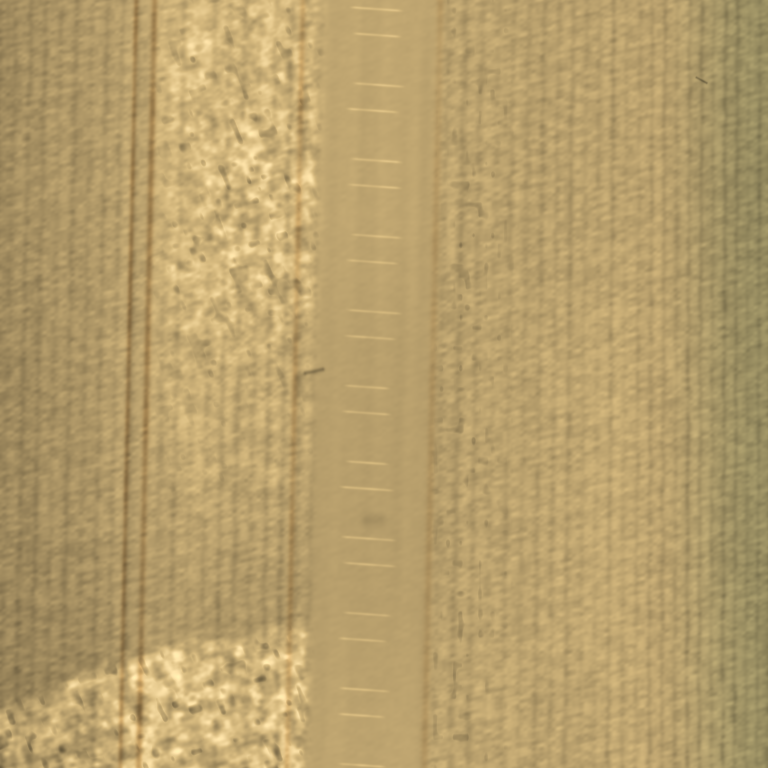
A Shadertoy shader for this texture:

```glsl
// Sunlit tan ribbed surface with a smooth vertical band of paired pale rungs.
// Leaning ribs and grooves, fine woven grain and rough bright patches of value
// noise are summed into one shade, which then scales the base tan colour.

const vec3 TAN = vec3(0.74, 0.64, 0.435);
const vec3 GREEN_TINT = vec3(0.95, 1.02, 1.03);
const vec3 GROOVE_TINT = vec3(1.0, 0.93, 0.84);
const float LEAN = 0.021;            // sideways drift of the lines over the height
const float BAND_LEFT = 0.408;
const float BAND_RIGHT = 0.562;
const float LEFT_RIBS = 50.0;        // ribs per canvas width
const float RIB_DEPTH = 0.10;
const float GRAIN = 0.21;
const float ROUGHNESS = 0.62;
const float RUNG_PERIOD = 0.0986;
const float RUNG_GLOW = 0.16;

float hash(vec2 p) {
    return fract(sin(dot(p, vec2(127.1, 311.7))) * 43758.5453);
}

float noise(vec2 p) {
    vec2 i = floor(p), f = fract(p);
    f = f * f * (3.0 - 2.0 * f);
    return mix(mix(hash(i), hash(i + vec2(1, 0)), f.x),
               mix(hash(i + vec2(0, 1)), hash(i + vec2(1, 1)), f.x), f.y);
}

float bell(float d, float width) {
    return exp(-d * d / (width * width));
}

// Broad light across the canvas, darker towards both sides
float illumination(vec2 p) {
    float light = mix(0.85, 1.03, smoothstep(-0.02, 0.27, p.x));
    light -= 0.04 * smoothstep(0.33, 0.45, p.x);
    light -= 0.17 * smoothstep(0.83, 1.03, p.x);
    return light + 0.05 * (noise(p * 4.0 + 7.0) - 0.5);
}

// Thin dark rib lines with uneven strength, broken along their length
float ribs(float u, float y) {
    float d = u - BAND_RIGHT;
    float phase = d > 0.0 ? 42.0 * d + 31.0 * d * d : LEFT_RIBS * u;
    phase += 0.16 * (noise(vec2(phase * 0.5, y * 45.0)) - 0.5);
    float id = floor(phase);
    float strength = 0.4 + 0.6 * hash(vec2(id, 3.0));
    strength *= 0.55 + 0.9 * noise(vec2(id * 7.3, y * 55.0));
    return strength * bell(fract(phase) - 0.5, 0.23);
}

// Woven grain: short strokes, slightly tilted
float grain(vec2 p) {
    vec2 q = vec2(p.x, p.y - 0.22 * p.x);
    return 0.65 * noise(q * vec2(85, 175)) + 0.35 * noise(q * vec2(190, 240)) - 0.5;
}

// Crumbly relief: bright blotches with dark diagonal pores
float crumble(vec2 p) {
    vec2 q = vec2(p.x + 0.4 * p.y, p.y - 0.3 * p.x);
    float blotch = 0.6 * noise(q * 62.0) + 0.4 * noise(q * 125.0 + 9.0) - 0.46;
    float pore = smoothstep(0.68, 0.95, noise(q * vec2(100, 72) + 31.0));
    return blotch - 0.38 * pore;
}

// One row of rungs repeated up the smooth band
float rungs(vec2 p, float u, float offset) {
    float s = (p.y + 0.07 * (p.x - 0.48) - offset) / RUNG_PERIOD + 0.5;
    float id = floor(s);
    float start = 0.446 + 0.012 * hash(vec2(id, offset));
    float end = 0.505 + 0.014 * hash(vec2(offset, id));
    float span = smoothstep(start - 0.006, start + 0.006, u)
               * (1.0 - smoothstep(end - 0.006, end + 0.006, u));
    float strength = 0.6 + 0.4 * noise(vec2(u * 60.0, id * 5.0));
    return span * strength * bell((fract(s) - 0.5) * RUNG_PERIOD, 0.0019);
}

float fleck(vec2 p, vec2 a, vec2 b, float width) {
    vec2 ab = b - a;
    float t = clamp(dot(p - a, ab) / dot(ab, ab), 0.0, 1.0);
    return bell(length(p - a - ab * t), width);
}

void mainImage(out vec4 fragColor, in vec2 fragCoord) {
    vec2 p = fragCoord / iResolution.xy;
    float u = p.x - LEAN * (p.y - 0.5) * (1.0 - 0.8 * smoothstep(0.55, 0.9, p.x));
    float leftSide = 1.0 - smoothstep(BAND_LEFT - 0.012, BAND_LEFT + 0.012, u);
    float rightSide = smoothstep(BAND_RIGHT - 0.012, BAND_RIGHT + 0.015, u);
    float textured = leftSide + rightSide;

    // Light, ribs, grain and soft streaks
    float shade = illumination(p);
    shade -= RIB_DEPTH * ribs(u, p.y) * textured;
    shade += GRAIN * grain(p) * mix(0.22, 1.0, textured);
    shade += 0.055 * (noise(vec2(u * 75.0, p.y * 2.5)) - 0.5);
    shade += 0.025 * textured;

    // Rough areas: an upper patch and a lower one under a slanted shadow edge
    float edge = p.y - (0.07 + 0.45 * p.x - 0.4 * p.x * p.x)
               + 0.022 * (noise(p * 28.0) - 0.5);
    float lower = leftSide * (1.0 - smoothstep(-0.014, 0.014, edge));
    float upper = leftSide * smoothstep(0.17, 0.25, u) * smoothstep(0.25, 0.62, p.y);
    upper *= 0.4 + 0.6 * noise(p * vec2(13, 9) + 4.0);
    shade += ROUGHNESS * crumble(p) * max(lower, upper);
    shade += 0.09 * upper + lower * (0.04 + 0.13 * exp(min(edge, 0.0) * 24.0));
    shade -= 0.10 * leftSide * smoothstep(-0.01, 0.02, edge) * exp(-max(edge, 0.0) * 7.0);

    // Paired rungs, scattered pores and single flecks
    shade += RUNG_GLOW * (rungs(p, u, 0.0677) + rungs(p, u, 0.1015));
    float dashes = smoothstep(0.72, 0.95, noise(p * vec2(120, 75) + 50.0));
    shade -= 0.14 * dashes * rightSide * bell(u - 0.61, 0.05);
    shade -= 0.27 * fleck(p, vec2(0.398, 0.514), vec2(0.420, 0.519), 0.003);
    shade -= 0.25 * fleck(p, vec2(0.907, 0.899), vec2(0.920, 0.892), 0.0016);
    shade -= 0.10 * fleck(p, vec2(0.478, 0.322), vec2(0.495, 0.323), 0.008);

    // Long brownish grooves
    float groove = bell(u - 0.167, 0.0034) + bell(u - 0.191, 0.0042)
                 + 0.75 * bell(u - 0.384, 0.0042) + 0.45 * bell(u - 0.563, 0.005);
    groove *= 0.65 + 0.5 * noise(vec2(u * 20.0, p.y * 22.0));
    shade -= 0.16 * groove;

    vec3 colour = TAN * shade * mix(vec3(1), GROOVE_TINT, min(groove, 1.0));
    colour *= mix(vec3(1), GREEN_TINT, smoothstep(0.85, 1.0, p.x));
    colour += vec3(0.0, 0.03, 0.08) * smoothstep(1.1, 1.4, shade);
    fragColor = vec4(clamp(colour, 0.0, 1.0), 1.0);
}
```
